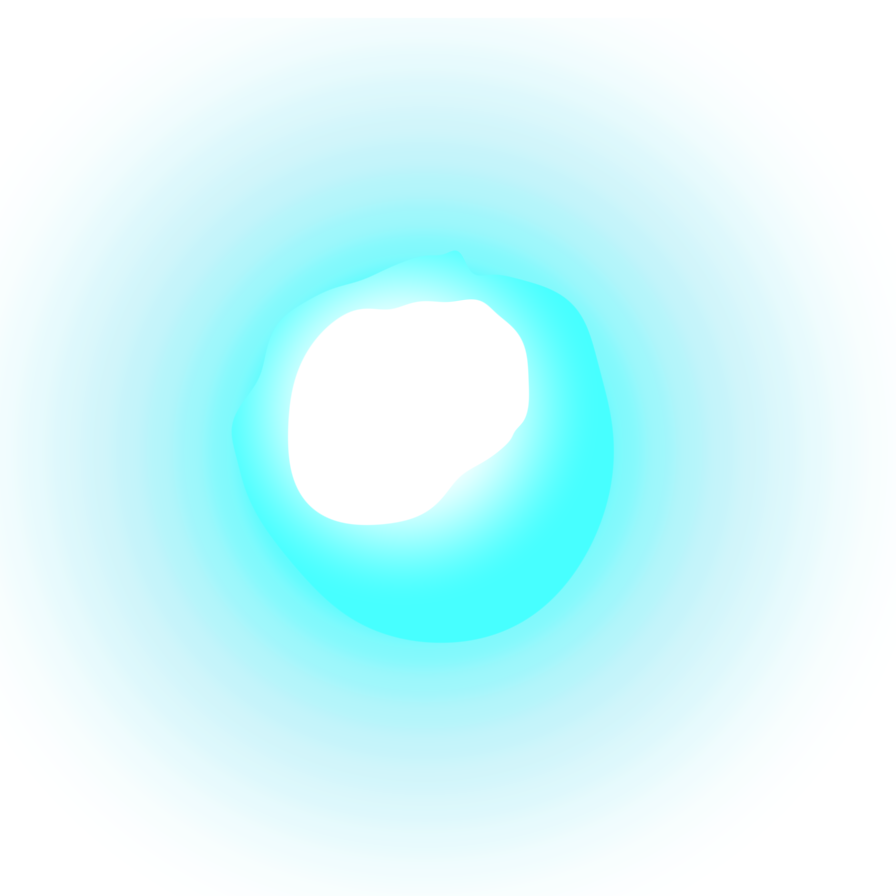
A Shadertoy shader for this background:

```glsl
// Smooth bump around a direction, all in degrees
float bump(float angle, float centre, float width) {
    float d = (mod(angle - centre + 180.0, 360.0) - 180.0) / width;
    return exp(-d * d);
}

// Radius of the cyan disc in each direction
float discRadius(float a) {
    return 0.211
        + 0.021 * bump(a, 45.0, 16.0)
        - 0.008 * bump(a, 74.0, 5.0)
        + 0.013 * bump(a, 80.5, 3.5)
        + 0.007 * bump(a, 88.0, 8.0)
        - 0.008 * bump(a, 110.0, 10.0)
        + 0.006 * bump(a, 138.0, 9.0)
        - 0.009 * bump(a, 156.0, 9.0)
        + 0.007 * bump(a, 173.0, 8.0)
        - 0.017 * bump(a, -140.0, 28.0)
        + 0.009 * bump(a, -62.0, 28.0);
}

// Radius of the white core in each direction
float coreRadius(float a) {
    return 0.1237
        + 0.030 * bump(a, 32.0, 24.0)
        + 0.012 * bump(a, 55.0, 9.0)
        - 0.012 * bump(a, 97.0, 14.0)
        + 0.026 * bump(a, -133.0, 30.0)
        - 0.024 * bump(a, -49.0, 24.0)
        + 0.012 * bump(a, -2.0, 16.0)
        - 0.003 * bump(a, -11.0, 4.0);
}

// Coverage of a shape with a soft one-pixel edge
float coverage(float signedDistance, float pixel) {
    return 1.0 - smoothstep(-pixel, pixel, signedDistance);
}

void mainImage(out vec4 fragColor, in vec2 fragCoord) {
    vec2 uv = fragCoord / iResolution.xy;
    float pixel = 1.0 / iResolution.y;
    vec2 fromDisc = uv - vec2(0.474, 0.497);
    vec2 fromCore = uv - vec2(0.449, 0.544);
    float discDist = length(fromDisc);
    float coreDist = length(fromCore);
    float discAngle = degrees(atan(fromDisc.y, fromDisc.x));
    float coreAngle = degrees(atan(fromCore.y, fromCore.x));

    // Outer halo with faint concentric terraces
    float r = discDist + 0.003 * sin(discDist * 180.0);
    float halo = 0.54 * exp(-(r - 0.2135) / 0.137);
    halo *= 1.0 - smoothstep(0.39, 0.60, r);
    float greyRing = exp(-pow((r - 0.325) / 0.124, 2.0));
    vec3 color = vec3(1.0 - halo, 1.0 - 0.042 * greyRing, 1.0 - 0.02 * greyRing);

    // Plain strip along the top
    color = mix(color, vec3(1.0), smoothstep(0.98 - pixel, 0.98 + pixel, uv.y));

    // Cyan disc, brightened around the core
    float innerGlow = 1.0 - smoothstep(0.065, 0.221, coreDist);
    vec3 disc = mix(vec3(0.28, 1.0, 1.0), vec3(1.0), innerGlow);
    color = mix(color, disc, coverage(discDist - discRadius(discAngle), pixel));

    // White core
    color = mix(color, vec3(1.0), coverage(coreDist - coreRadius(coreAngle), pixel));

    fragColor = vec4(clamp(color, 0.0, 1.0), 1.0);
}
```
